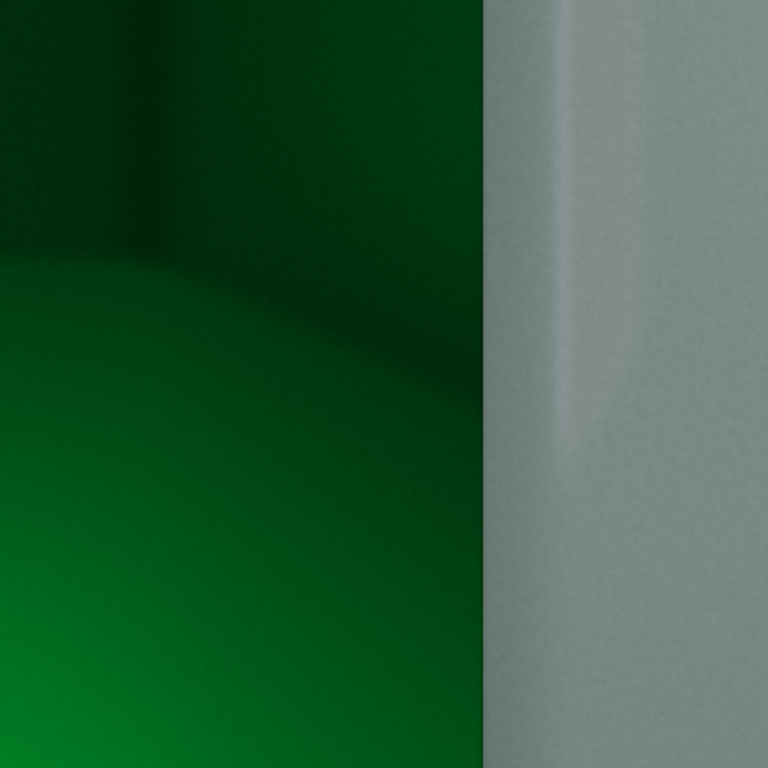
Give the GLSL for this background, as a Shadertoy shader.

```glsl
// Dim green room corner beside a pale grey-green panel with a soft vertical sheen.

const float PANEL_X = 0.629;   // left edge of the panel
const float CORNER_X = 0.197;  // where the two walls meet
const float FLOOR_Y = 0.655;   // height of the seam at the corner

vec2 hashGradient(vec2 cell) {
    vec3 p = fract(cell.xyx * vec3(0.1031, 0.1030, 0.0973));
    p += dot(p, p.yzx + 33.33);
    return 2.0 * fract((p.xx + p.yz) * p.zy) - 1.0;
}

float gradientNoise(vec2 p) {
    vec2 cell = floor(p), f = fract(p);
    vec2 w = f * f * f * (f * (f * 6.0 - 15.0) + 10.0);
    vec2 e = vec2(0.0, 1.0);
    float a = dot(hashGradient(cell), f);
    float b = dot(hashGradient(cell + e.yx), f - e.yx);
    float c = dot(hashGradient(cell + e.xy), f - e.xy);
    float d = dot(hashGradient(cell + e.yy), f - e.yy);
    return mix(mix(a, b, w.x), mix(c, d, w.x), w.y);
}

// Fine speckle made of three octaves.
float grain(vec2 uv) {
    float sum = 0.0, amplitude = 0.5, frequency = 75.0;
    for (int i = 0; i < 3; i++) {
        sum += amplitude * gradientNoise(uv * frequency + float(i) * 17.3);
        frequency *= 1.9;
    }
    return sum;
}

float bell(float x, float center, float width) {
    float t = (x - center) / width;
    return exp(-t * t);
}

// Height of the floor seam: level on the left, falling on the right.
float seamHeight(float x) {
    float t = x - CORNER_X;
    float rounded = 0.5 * (t + sqrt(t * t + 0.0008));
    return FLOOR_Y + 0.008 - 0.435 * rounded;
}

vec3 greenTint(float level) {
    return vec3(0.0, level, 0.31 * level - 0.008);
}

vec3 roomColor(vec2 uv) {
    float across = uv.x / PANEL_X;
    float depth = seamHeight(uv.x) - uv.y;
    float above = max(-depth, 0.0);

    // Walls: darkest in the corner and along the seam.
    float leftWall = 0.165 + 0.01 * bell(uv.x, 0.0, 0.1);
    float rightWall = 0.178 + 0.045 * smoothstep(CORNER_X, PANEL_X, uv.x)
                    * smoothstep(0.0, 0.35, above);
    float wall = mix(leftWall, rightWall, smoothstep(0.16, 0.25, uv.x));
    wall -= 0.030 * bell(uv.x, CORNER_X, 0.045);
    wall -= 0.018 * exp(-above * 14.0) * smoothstep(0.1, 0.5, uv.x);

    // Floor: brightens toward the lower left.
    float below = max(depth, 0.0);
    float ground = 0.222 - 0.025 * across + below * (0.37 - 0.13 * across);
    ground += 0.025 * bell(uv.x, 0.0, 0.18) * smoothstep(0.1, 0.5, below);

    float seamBlur = mix(0.018, 0.035, across);
    return greenTint(mix(wall, ground, smoothstep(-seamBlur, seamBlur, depth)));
}

vec3 panelColor(vec2 uv) {
    vec3 shade = vec3(0.415, 0.480, 0.455);
    vec3 base = vec3(0.470, 0.540, 0.508);
    vec3 color = mix(shade, base, smoothstep(PANEL_X, 0.76, uv.x));
    color += 0.012 * smoothstep(0.4, 1.0, uv.y) * smoothstep(0.75, 1.0, uv.x);
    color -= 0.012 * smoothstep(0.4, 0.0, uv.y);

    // Sheen: straight on the left, tapering to a point at the bottom.
    float rightEdge = mix(0.735, 0.832, smoothstep(0.33, 0.60, uv.y));
    float body = smoothstep(0.715, 0.745, uv.x)
               * (1.0 - smoothstep(rightEdge - 0.025, rightEdge + 0.025, uv.x))
               * smoothstep(0.33, 0.50, uv.y);
    color += vec3(0.040, 0.002, 0.018) * body;

    // Cool rims on both sides of the sheen.
    float rise = smoothstep(0.32, 0.50, uv.y);
    color += vec3(0.035, 0.035, 0.060) * bell(uv.x, 0.732, 0.014) * rise;
    color += vec3(0.004, 0.008, 0.018) * bell(uv.x, rightEdge, 0.018) * rise;
    return color;
}

void mainImage(out vec4 fragColor, in vec2 fragCoord) {
    vec2 uv = fragCoord / iResolution.xy;
    float pixel = 1.0 / iResolution.x;
    float speckle = grain(uv);

    vec3 room = roomColor(uv) + vec3(0.004, 0.022, 0.010) * speckle;
    vec3 panel = panelColor(uv) + 0.030 * speckle;

    // Thin dark line where the panel begins.
    room *= 1.0 - 0.20 * bell(uv.x, PANEL_X, 0.004);
    panel *= 1.0 - 0.07 * bell(uv.x, PANEL_X, 0.005);

    float mask = smoothstep(PANEL_X - pixel, PANEL_X + pixel, uv.x);
    fragColor = vec4(clamp(mix(room, panel, mask), 0.0, 1.0), 1.0);
}
```
